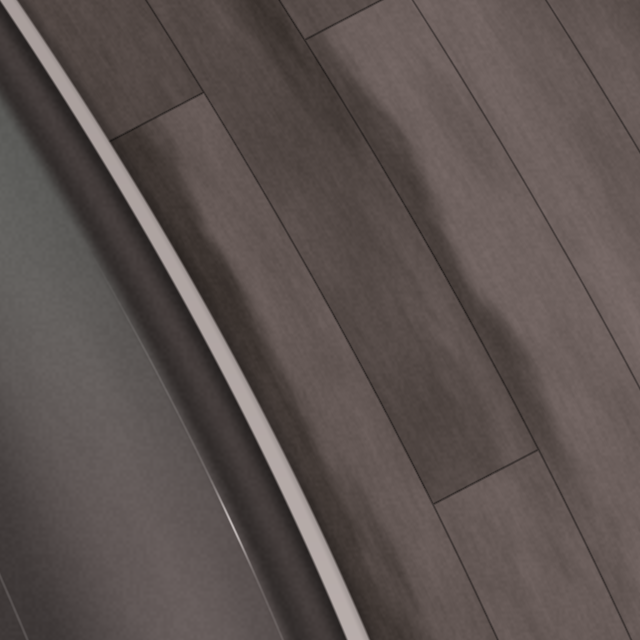
Give the GLSL for this texture, as a WebGL 2 fragment shader.

```glsl
#version 300 es
precision highp float;
// Slanted grey-brown wood planks beside a dark panel with a pale metal trim.
uniform vec2 u_resolution;
out vec4 fragColor;

float hash(vec2 p) {
  p = fract(p * vec2(0.1031, 0.1137));
  p += dot(p, p.yx + 33.33);
  return fract((p.x + p.y) * p.x * 17.0);
}

float noise(vec2 p) {
  vec2 i = floor(p), f = fract(p);
  f = f * f * (3.0 - 2.0 * f);
  return mix(mix(hash(i), hash(i + vec2(1, 0)), f.x),
             mix(hash(i + vec2(0, 1)), hash(i + vec2(1, 1)), f.x), f.y);
}

float fbm(vec2 p) {
  float sum = 0.0, amp = 0.5;
  for (int i = 0; i < 4; i++) {
    sum += amp * noise(p + 40.0);
    p = p * 2.03 + 7.1;
    amp *= 0.5;
  }
  return sum / 0.9375;
}

// Soft-edged line of the given half width.
float line(float d, float halfWidth, float blur) {
  return 1.0 - smoothstep(halfWidth - blur, halfWidth + blur, abs(d));
}

vec3 planks(vec2 p, float px) {
  // Straighten the slightly bowed boards: u across, v along.
  float u = p.x - 0.64 * p.y + 0.09 * p.y * p.y;
  float v = p.y + 0.52 * p.x;
  float across = (u - 0.228) / 0.2083;
  float lane = floor(across), f = fract(across);
  float along = (v - 0.31 - 0.83 * step(mod(lane, 3.0), 0.5)) / 1.7;
  float lower = step(0.0, floor(along));
  vec2 seed = vec2(lane * 5.3, lower * 9.1);

  // Broad stains running with the boards.
  float cloud = fbm(vec2(u * 18.0, v * 5.0) + seed) - 0.5;
  float wobble = f + 0.3 * cloud;
  float tone = mix(0.36, 0.60, lower) + 0.06 * lane + 0.28 * cloud;
  float edge = 0.42 - 0.09 * (lane + 1.0);
  float stain = 1.0 - smoothstep(edge - 0.15, edge + 0.12, wobble);
  float fade = 1.0 - 0.65 * smoothstep(0.6, 0.8, p.y) * step(0.5, lane);
  tone -= 0.42 * stain * fade * lower * mod(lane, 2.0);

  // Right-hand streak of the central board turns from dark to pale.
  float streak = exp(-pow((wobble - 0.8) / 0.14, 2.0));
  float central = (1.0 - lower) * step(abs(lane), 0.5);
  tone += central * streak * mix(-0.28, 0.2, smoothstep(0.1, 0.5, p.y));
  tone -= 0.16 * step(1.5, lane) * smoothstep(0.3, 0.7, wobble);

  // Fine grain and speckle.
  tone += 0.13 * (fbm(vec2(u * 130.0, v * 22.0) + seed) - 0.5);
  tone += 0.09 * (noise(p * 210.0) - 0.5);
  vec3 wood = mix(vec3(0.22, 0.19, 0.175), vec3(0.53, 0.47, 0.46), clamp(tone, 0.0, 1.15));

  // Long seams and end joints.
  float seam = line((across - round(across)) * 0.2083, 0.0015, px);
  float joint = line((along - round(along)) * 1.7, 0.0017, px);
  return wood * (1.0 - 0.42 * max(seam, joint));
}

vec3 panel(vec2 p, float s, float px) {
  // Grey sheet, darkening to the far side.
  vec3 sheet = mix(vec3(0.36, 0.36, 0.35), vec3(0.37, 0.335, 0.33), smoothstep(0.2, 0.9, p.y));
  sheet *= 0.94 + 0.14 * exp(-pow((s + 0.25) / 0.1, 2.0));
  sheet *= mix(1.0, 0.7, smoothstep(0.33, 0.5, -s));
  sheet *= 0.95 + 0.1 * fbm(vec2(s * 14.0, p.y * 5.0));
  sheet += 0.1 * line(s + 0.517, 0.002, px);

  // Dark rounded rim with a glint on its outer edge.
  vec3 rim = mix(vec3(0.19, 0.17, 0.165), vec3(0.27, 0.24, 0.235),
                 exp(-pow((s + 0.055) / 0.026, 2.0)));
  vec3 color = mix(sheet, rim, smoothstep(-0.128, -0.092, s));
  float glint = 0.08 * smoothstep(0.35, 0.6, p.y) + 0.38 * exp(-pow((p.y - 0.82) / 0.05, 2.0));
  color += glint * line(s + 0.118, 0.0018, px);
  return color + 0.022 * (noise(p * 190.0) - 0.5);
}

void main() {
  vec2 p = gl_FragCoord.xy / u_resolution;
  p.y = 1.0 - p.y;
  float px = 1.2 / min(u_resolution.x, u_resolution.y);
  // Signed horizontal offset from the bowed trim.
  float s = p.x - 0.013 - 0.677 * p.y + 0.13 * p.y * p.y;
  vec3 color = mix(panel(p, s, px), planks(p, px), smoothstep(-px, px, s));
  color *= 1.0 - 0.25 * smoothstep(0.045, 0.015, abs(s));
  vec3 trim = mix(vec3(0.66, 0.62, 0.61), vec3(0.72, 0.68, 0.67), p.y);
  trim *= 1.0 - 0.12 * smoothstep(0.004, 0.016, s);
  color = mix(color, trim, line(s, 0.0135 + 0.004 * p.y, px + 0.001));
  fragColor = vec4(color, 1.0);
}
```
